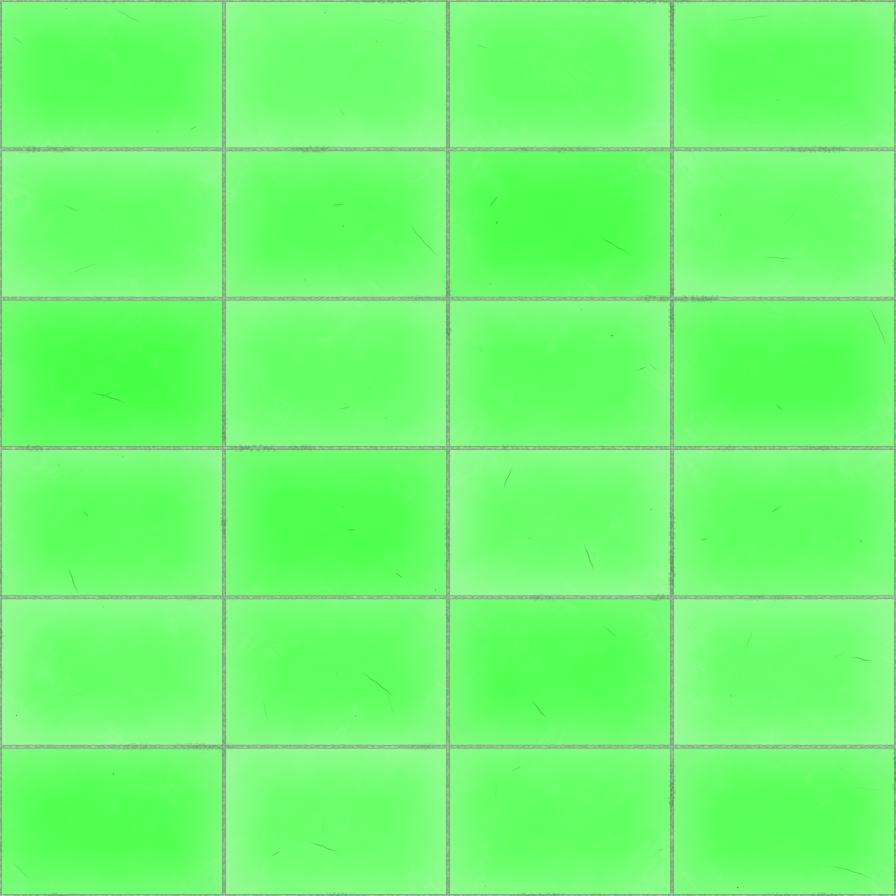
A WebGL 2 fragment shader for this pattern:

```glsl
#version 300 es
precision highp float;
// Glazed green wall tiles, four across and six down, with paler worn borders.
// Each tile has its own tone, border wear, cloudy scuffs, scratches and specks;
// thin grey seams with dark rims and grainy grime separate them.
uniform vec2 u_resolution;
out vec4 fragColor;

#define GRID vec2(4.0, 6.0)
#define SEAM_HALF 0.0022
#define GLOW_WIDTH 0.075
#define GLOW_GAIN 0.19
#define TONE_DEEP 0.28
#define TONE_PALE 0.43
#define MOTTLE_GAIN 0.012
#define SCRATCHES 3
#define SPECKS 2
#define GROUT_CORE vec3(0.62, 0.74, 0.62)
#define GROUT_RIM vec3(0.40, 0.57, 0.40)
#define DIRT vec3(0.18, 0.45, 0.18)

float hash(vec2 p) {
    vec3 q = fract(vec3(p.xyx) * 0.1031);
    q += dot(q, q.yzx + 33.33);
    return fract((q.x + q.y) * q.z);
}

vec2 hash2(vec2 p) { return vec2(hash(p), hash(p + vec2(41.7, 17.3))); }

// Distance to the nearest jittered cell point
float cellular(vec2 p) {
    vec2 cell = floor(p), f = fract(p);
    float nearest = 2.0;
    for (int y = -1; y <= 1; y++)
        for (int x = -1; x <= 1; x++) {
            vec2 o = vec2(x, y);
            nearest = min(nearest, length(o + hash2(cell + o) - f));
        }
    return nearest;
}

// Layered, warped sines in about -1..1
float waves(vec2 p) {
    float sum = 0.0, gain = 0.5;
    for (int i = 0; i < 4; i++) {
        p += 0.7 * sin(p.yx * 1.3 + float(i) * 1.9);
        sum += gain * sin(p.x) * sin(p.y + 1.1);
        p = mat2(0.8, 0.6, -0.6, 0.8) * p * 1.9;
        gain *= 0.6;
    }
    return sum;
}

// Thin, slightly bent hairlines scattered over one tile
float scratches(vec2 q, vec2 tile, float px) {
    float ink = 0.0;
    for (int i = 0; i < SCRATCHES; i++) {
        vec2 seed = tile * 7.0 + float(i) * 13.7;
        vec2 r = q - (hash2(seed) - 0.5) * 0.85 / GRID;
        float angle = 6.2832 * hash(seed + 3.1);
        r = mat2(cos(angle), -sin(angle), sin(angle), cos(angle)) * r;
        float reach = mix(0.005, 0.03, pow(hash(seed + 5.3), 2.0));
        r.y += 8.0 * (hash(seed + 7.9) - 0.5) * r.x * r.x + 0.0003 * sin(r.x * 420.0);
        float line = 1.0 - smoothstep(0.0001, 0.0001 + px, abs(r.y));
        line *= 1.0 - smoothstep(0.3 * reach, reach, abs(r.x));
        ink = max(ink, line * 0.36 * pow(hash(seed + 9.7), 1.5));
    }
    return ink;
}

// Small dark dots scattered over one tile
float specks(vec2 q, vec2 tile, float px) {
    float ink = 0.0;
    for (int i = 0; i < SPECKS; i++) {
        vec2 seed = tile * 5.0 + float(i) * 19.3 + 60.0;
        float d = length(q - (hash2(seed) - 0.5) * 0.92 / GRID);
        float radius = 0.0011 * hash(seed + 2.7);
        float dotMask = 1.0 - smoothstep(radius - 0.5 * px, radius + 0.5 * px, d);
        ink = max(ink, 0.7 * dotMask * hash(seed + 4.4));
    }
    return ink;
}

void main() {
    vec2 p = gl_FragCoord.xy / u_resolution;
    float px = 1.0 / min(u_resolution.x, u_resolution.y);
    vec2 tile = floor(p * GRID), f = fract(p * GRID);
    vec2 q = (f - 0.5) / GRID;
    vec2 toEdge = min(f, 1.0 - f) / GRID;
    float edge = min(toEdge.x, toEdge.y);

    // Glaze: evenly spread tile tones, soft pale border of uneven strength
    float shade = fract(0.618 * (tile.x * GRID.y + tile.y) + 0.15);
    float tone = mix(TONE_DEEP, TONE_PALE, pow(shade, 0.65));
    vec2 side = tile * 2.0 + step(0.5, f);
    vec2 wear = 0.55 + 0.45 * vec2(hash(vec2(side.x, tile.y)), hash(vec2(tile.x, side.y) + 50.0));
    vec2 fade = clamp(1.0 - (toEdge + 0.004 * waves(p * 60.0)) / GLOW_WIDTH, 0.0, 1.0);
    vec2 glow = wear * fade * fade;
    float border = 1.0 - (1.0 - glow.x) * (1.0 - glow.y);

    // Cloudy mottling and pale rubbed streaks
    float mottle = waves(p * 75.0 + tile * 11.0) + 0.8 * waves(p * 28.0 + tile * 3.0);
    float scuff = 1.0 - smoothstep(0.0, 0.16, abs(waves(p * 48.0 + tile * 23.0)));
    scuff *= smoothstep(0.0, 0.6, waves(p * 31.0 + tile * 5.0));
    tone += GLOW_GAIN * border + MOTTLE_GAIN * mottle + 0.035 * scuff;
    vec3 color = vec3(tone, 1.0 - 0.025 * border * border, tone);

    // Scratches, specks and grime creeping out of the seams
    float grain = cellular(p * 260.0);
    float patches = smoothstep(0.1, 0.7, waves(p * 22.0 + 4.0));
    float grime = patches * (1.0 - smoothstep(0.2, 0.55, grain)) * (1.0 - smoothstep(0.002, 0.005, edge));
    float ink = max(scratches(q, tile, px), specks(q, tile, px));
    color = mix(color, DIRT, max(ink, 0.35 * grime));

    // Seams: pale grey core, dark rims, upright ones and grimy parts darker
    float halfWidth = SEAM_HALF + 0.0006 * (grain - 0.5);
    float seam = 1.0 - smoothstep(halfWidth - 0.5 * px, halfWidth + 0.5 * px, edge);
    float upright = step(toEdge.x, toEdge.y);
    float rim = smoothstep(0.0005, 0.002, edge);
    vec3 grout = mix(GROUT_CORE, GROUT_RIM, max(rim * 0.65, 0.3 * upright + 0.5 * patches));
    color = mix(color, grout * (0.87 + 0.26 * grain), seam * 0.88);
    fragColor = vec4(color, 1.0);
}
```
